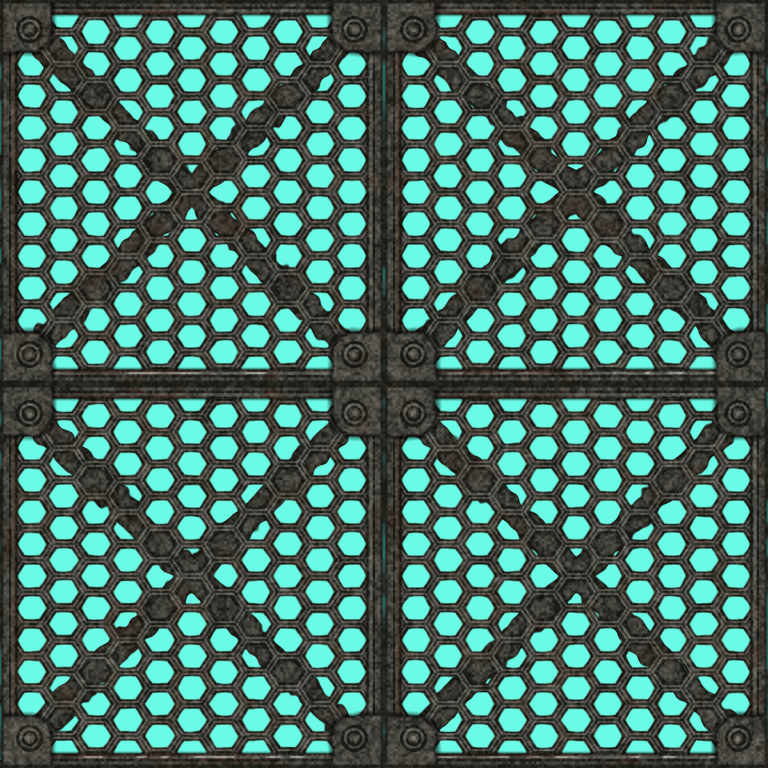
Write a Shadertoy shader that draws this texture.

```glsl
// Two by two worn iron grates: hexagon mesh, diagonal braces and bolted frames over glowing cyan.

const vec3 GLOW = vec3(0.42, 0.98, 0.90);
const vec3 IRON_DARK = vec3(0.10, 0.10, 0.08);
const vec3 IRON_LIGHT = vec3(0.50, 0.49, 0.455);
const vec3 RUST = vec3(0.23, 0.15, 0.10);
const float PANELS = 2.0;
const float CELLS = 12.0;

float hash(vec2 p) {
    p = fract(p * vec2(0.1031, 0.1137));
    p += dot(p, p.yx + 33.33);
    return fract((p.x + p.y) * p.x * 7.13 + p.y * 41.7);
}

float noise(vec2 p) {
    vec2 i = floor(p), f = fract(p);
    f = f * f * (3.0 - 2.0 * f);
    return mix(mix(hash(i), hash(i + vec2(1, 0)), f.x),
               mix(hash(i + vec2(0, 1)), hash(i + vec2(1, 1)), f.x), f.y);
}

float inside(float d, float aa) {
    return 1.0 - smoothstep(-aa, aa, d);
}

float ring(float d, float radius, float width) {
    return 1.0 - smoothstep(0.4 * width, width, abs(d - radius));
}

// Flat-topped hexagon measure: 0 at the centre, 0.5 on the cell border
float hexMeasure(vec2 v) {
    v = abs(v);
    return max(v.y, 0.75 * v.x + 0.5 * v.y);
}

// Offset from the nearest centre of the staggered columns
vec2 hexCell(vec2 q) {
    vec2 odd = vec2(mod(q.x, 2.0) - 1.0, fract(q.y + 0.5) - 0.5);
    vec2 even = vec2(mod(q.x + 1.0, 2.0) - 1.0, fract(q.y) - 0.5);
    return hexMeasure(odd) < hexMeasure(even) ? odd : even;
}

vec3 iron(float shade, float rust) {
    vec3 c = mix(IRON_DARK, IRON_LIGHT, clamp(shade, 0.0, 1.0));
    return mix(c, RUST * (0.4 + shade), rust);
}

void mainImage(out vec4 fragColor, in vec2 fragCoord) {
    vec2 uv = fragCoord / iResolution.xy;
    vec2 p = fract(uv * PANELS);
    float aa = PANELS / iResolution.y;

    // Wear: fine grain, broad stains and ragged edges
    float grain = 0.6 * noise(uv * 300.0) + 0.4 * noise(uv * 150.0 + 9.0) - 0.5;
    float stain = noise(uv * 34.0 + 5.0);
    float ragged = noise(uv * 85.0 + 21.0) - 0.5;
    float rust = 0.5 * smoothstep(0.55, 0.95, stain);
    float wear = 0.75 * grain + 0.16 * (stain - 0.5);

    vec2 border = 0.5 - abs(p - 0.5);
    float edge = min(border.x, border.y);
    vec3 color = GLOW;

    // Diagonal braces behind the mesh
    vec2 centred = abs(p - 0.5);
    float brace = abs(centred.x - centred.y) * 0.7071 - 0.036 - 0.018 * ragged;
    vec3 braceColor = iron(0.36 + wear - 0.28 * smoothstep(-0.014, 0.0, brace), rust);
    color = mix(color, braceColor, inside(brace, aa));

    // Hexagon mesh: dark bevel, bright ridge, shallow seam
    vec2 cell = hexCell(p * CELLS);
    float hex = hexMeasure(cell);
    float hole = mix(hex, length(cell), 0.2) + 0.035 * ragged;
    float ridge = ring(hex, 0.445, 0.04);
    float meshShade = 0.12 + 0.5 * ridge + 0.16 * smoothstep(0.46, 0.5, hex) + wear;
    float recess = smoothstep(0.29, 0.36, hex) * inside(brace, aa);
    color *= 1.0 - 0.5 * recess;
    color = mix(color, iron(meshShade, 0.6 * rust), inside(0.358 - hole, aa * CELLS));

    // Frame bars with a shadowed inner edge and a worn lip
    float frame = min(border.x - 0.044, border.y - 0.038);
    color *= 1.0 - 0.45 * inside(frame - 0.004, 0.004);
    float lip = ring(frame, -0.010, 0.005);
    float groove = ring(frame, -0.018, 0.004);
    float frameShade = 0.4 + wear + 0.22 * lip - 0.3 * groove;
    frameShade -= 0.35 * smoothstep(-0.007, 0.0, frame);
    float innerRust = 0.55 * smoothstep(-0.02, -0.005, frame) * smoothstep(0.55, 0.45, p.x);
    color = mix(color, iron(frameShade, max(rust, innerRust)), inside(frame, aa));

    // Bright scratches along the lower lip
    float scratch = ring(p.y, 0.029, 0.004) * smoothstep(0.5, 0.8, noise(uv * vec2(70.0, 9.0)));
    color += 0.25 * scratch * inside(frame, aa);

    // Corner plates and round bolts
    vec2 corner = centred - 0.423;
    float radius = length(corner);
    float plate = length(min(corner, 0.0)) - 0.058 - 0.006 * ragged;
    color *= 1.0 - 0.6 * inside(plate - 0.008, 0.008);
    float plateShade = 0.44 + wear - 0.3 * smoothstep(-0.008, 0.0, plate);
    plateShade -= 0.42 * ring(radius, 0.031, 0.006) + 0.4 * ring(radius, 0.017, 0.005);
    plateShade += 0.14 * ring(radius, 0.024, 0.006) + 0.28 * inside(radius - 0.007, 0.003);
    plateShade += 4.0 * (corner.x * sign(p.x - 0.5) * -0.5 + corner.y * sign(p.y - 0.5))
                * inside(radius - 0.028, aa);
    color = mix(color, iron(plateShade, 0.5 * rust), inside(plate, aa));

    // Dark gaps between panels, with faint light leaking through upright ones
    float leak = smoothstep(0.5, 0.8, noise(uv * vec2(3.0, 42.0) + 3.0));
    leak *= inside(border.x - 0.004, aa) * step(0.02, border.y);
    vec3 gapColor = mix(iron(0.08 + 0.4 * grain, 0.0), GLOW * 0.4, leak);
    color = mix(color, gapColor, inside(edge - 0.009, aa));

    fragColor = vec4(color, 1.0);
}
```
